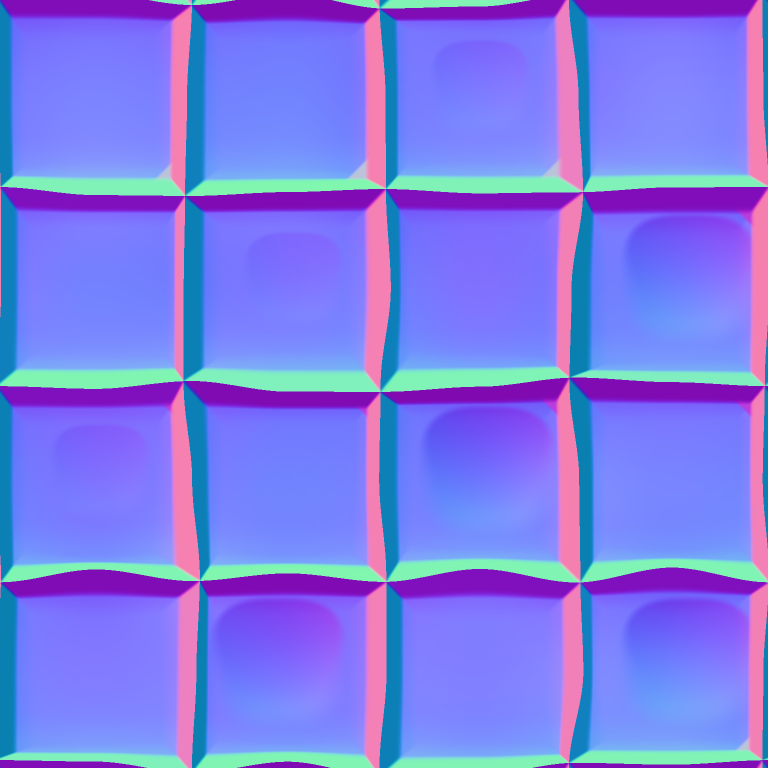
Reproduce this texture map procedurally as a WebGL 1 fragment shader.

```glsl
precision highp float;

uniform vec2 u_resolution;

#define REPEATS 4.0
#define SEAM_WOBBLE 0.09
#define LEFT_WIDTH 0.075
#define RIGHT_WIDTH 0.085
#define BOTTOM_WIDTH 0.068
#define TOP_WIDTH 0.098
#define MIN_WIDTH 0.03
#define BEVEL_SLOPE 2.1
#define FLOOR_RELIEF 0.16
#define DENT_DEPTH 0.5
#define CHIP_SIZE 0.27
#define CHIP_CHANCE 0.2

float hash(vec2 p) {
  return fract(sin(dot(p, vec2(127.1, 311.7))) * 43758.5453);
}

// Value noise that wraps with the given period
float noise(vec2 p, float period) {
  vec2 i = floor(p), f = fract(p);
  f = f * f * (3.0 - 2.0 * f);
  vec2 a = mod(i, period), b = mod(i + 1.0, period);
  return mix(mix(hash(a), hash(vec2(b.x, a.y)), f.x),
             mix(hash(vec2(a.x, b.y)), hash(b), f.x), f.y);
}

// Sideways offset of one grid line, bowing along its length
float seam(float line, float along, float axis) {
  float s = along * 2.0, f = fract(s);
  float key = mod(line, REPEATS) + axis * 17.0 + 3.0;
  float a = hash(vec2(key, mod(floor(s), 2.0 * REPEATS)));
  float b = hash(vec2(key, mod(floor(s) + 1.0, 2.0 * REPEATS)));
  return (mix(a, b, f * f * (3.0 - 2.0 * f)) - 0.5) * SEAM_WOBBLE;
}

float cellIndex(float pos, float along, float axis) {
  float line = floor(pos + 0.5);
  return pos < line + seam(line, along, axis) ? line - 1.0 : line;
}

// Gentle unevenness of the tile face
vec2 floorSlope(vec2 p, vec2 f, vec2 id) {
  float period = 2.0 * REPEATS;
  vec2 relief = vec2(noise(p * 2.0, period), noise(p * 2.0 + 3.0, period)) - 0.5;
  vec2 tilt = vec2(hash(id + 21.0), hash(id + 37.0)) - 0.5;
  vec2 slope = FLOOR_RELIEF * (relief + 0.5 * tilt);
  slope += vec2(-0.03, mix(0.11, -0.11, f.y));
  slope.y += 0.14 * (1.0 - smoothstep(0.05, 0.3, f.y));
  return slope;
}

// Rounded hollow with a crisp upper rim, on alternate tiles
vec2 dentSlope(vec2 f, vec2 id) {
  float worn = mod(id.x + id.y, 2.0) * clamp((id.x - id.y + 2.0) / 3.0, 0.0, 1.0);
  vec2 center = vec2(0.4 + 0.2 * hash(id + 5.0), 0.54);
  vec2 q = (f - center) / (vec2(0.38, 0.36) * mix(0.6, 1.0, worn));
  float radius = pow(pow(abs(q.x), 3.0) + pow(abs(q.y), 3.0), 1.0 / 3.0);
  float softness = mix(0.45, 0.12, smoothstep(-0.5, 0.8, q.y));
  float mask = 1.0 - smoothstep(1.0 - softness, 1.0, radius);
  return worn * DENT_DEPTH * mask * vec2(0.5 * q.x, -0.75 * q.y - 0.15);
}

vec3 tileNormal(vec2 p) {
  vec2 cell = vec2(cellIndex(p.x, p.y, 0.0), cellIndex(p.y, p.x, 1.0));
  vec2 id = mod(cell, REPEATS);
  vec2 f = p - cell;
  vec2 low = vec2(seam(cell.x, p.y, 0.0), seam(cell.y, p.x, 1.0));
  vec2 high = vec2(seam(cell.x + 1.0, p.y, 0.0), seam(cell.y + 1.0, p.x, 1.0));

  // Bevels widen where the seam bows outward, keeping inner edges straight
  vec2 jitter = 0.025 * (vec2(hash(id + 11.0), hash(id + 13.0)) - 0.5);
  vec2 lowWidth = max(vec2(LEFT_WIDTH, BOTTOM_WIDTH) + jitter - 0.7 * low, MIN_WIDTH);
  vec2 highWidth = max(vec2(RIGHT_WIDTH, TOP_WIDTH) - jitter + 0.7 * high, MIN_WIDTH);
  vec2 reach = min((f - low) / lowWidth, (1.0 + high - f) / highWidth);
  float nearest = min(reach.x, reach.y);
  vec2 side = vec2(f.x < 0.5 ? -1.0 : 1.0, f.y < 0.5 ? 1.0 : -1.0);
  float mitre = smoothstep(-0.2, 0.2, reach.x - reach.y);
  vec2 facing = side * vec2(1.0 - mitre, mitre);

  vec2 slope = floorSlope(p, f, id) + dentSlope(f, id);
  slope += 0.15 * facing * (1.0 - smoothstep(1.0, 2.2, nearest));

  // Occasional chipped corner on the right
  float chipped = step(1.0 - CHIP_CHANCE, hash(id + side.y * 0.37 + 9.0));
  float corner = (1.0 - f.x) + (f.y < 0.5 ? f.y : 1.0 - f.y);
  float chip = chipped * (1.0 - smoothstep(CHIP_SIZE - 0.03, CHIP_SIZE, corner));
  slope = mix(slope, vec2(0.65, 0.75 * side.y), chip);

  float steep = mix(hash(id + side.x * 0.13), hash(id + side.y * 0.29 + 7.0), mitre);
  float rim = 1.0 - smoothstep(0.78, 1.2, nearest);
  slope = mix(slope, facing * BEVEL_SLOPE * mix(0.8, 1.2, steep), rim);
  return normalize(vec3(slope, 1.0));
}

void main() {
  // Four samples per pixel smooth the sharp seams
  vec3 color = vec3(0.0);
  for (int i = 0; i < 4; i++) {
    float k = float(i);
    vec2 offset = vec2(mod(k, 2.0), floor(k * 0.5)) * 0.5 - 0.25;
    vec2 uv = (gl_FragCoord.xy + offset) / u_resolution;
    color += tileNormal(uv * REPEATS) * 0.5 + 0.5;
  }
  gl_FragColor = vec4(color * 0.25, 1.0);
}
```
